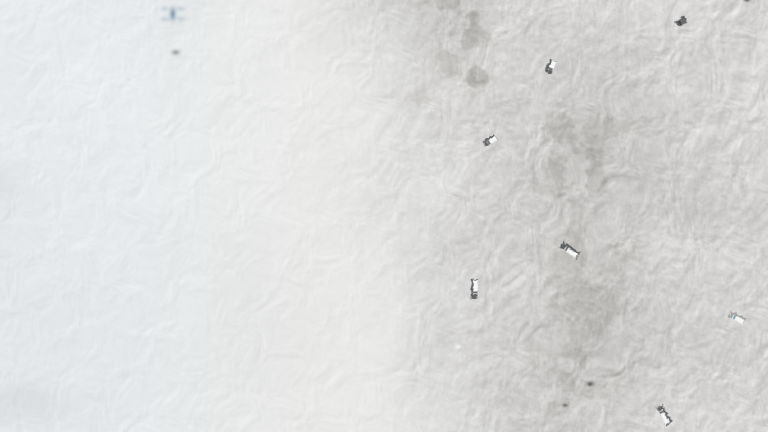
Give the GLSL for this texture, as a Shadertoy shader.

```glsl
// Pale rough ground seen from above: bright smooth crust on the left, grey worn soil on the right.
// Warped value noise is embossed for the relief, thresholded noise gives the damp stains,
// and a loop of rotated boxes adds the small parked objects with their shadows.

float hash(vec2 p) {
    vec3 q = fract(p.xyx * vec3(0.1031, 0.1030, 0.0973));
    q += dot(q, q.yzx + 33.33);
    return fract((q.x + q.y) * q.z);
}

float noise(vec2 p) {
    vec2 i = floor(p), f = fract(p);
    f = f * f * (3.0 - 2.0 * f);
    return mix(mix(hash(i), hash(i + vec2(1, 0)), f.x),
               mix(hash(i + vec2(0, 1)), hash(i + vec2(1, 1)), f.x), f.y);
}

float fbm(vec2 p) {
    float sum = 0.0, amp = 0.53;
    for (int i = 0; i < 4; i++) {
        sum += amp * noise(p);
        p = mat2(1.6, 1.2, -1.2, 1.6) * p + 7.3;
        amp *= 0.5;
    }
    return sum;
}

// Crumpled surface height
float relief(vec2 p) {
    vec2 warp = vec2(noise(p * 19.0), noise(p * 19.0 + 41.0)) - 0.5;
    return fbm((p + warp * 0.05) * vec2(38.0, 32.0));
}

// Soft elliptical spot
float spot(vec2 p, vec2 center, vec2 radius) {
    vec2 d = (p - center) / radius;
    return exp(-dot(d, d));
}

float box(vec2 p, vec2 halfSize) {
    vec2 d = abs(p) - halfSize;
    return length(max(d, 0.0)) + min(max(d.x, d.y), 0.0);
}

float cover(float dist) {
    float edge = 0.8 / iResolution.y + 0.0006;
    return 1.0 - smoothstep(-edge, edge, dist);
}

mat2 turn(float a) {
    return mat2(cos(a), -sin(a), sin(a), cos(a));
}

void mainImage(out vec4 fragColor, in vec2 fragCoord) {
    vec2 p = fragCoord / iResolution.y;
    float broad = fbm(p * 5.0) - 0.5;
    float blotch = fbm(p * 21.0 + 3.0);

    // Bright crust fading into grey soil
    float soil = smoothstep(0.82, 1.3, p.x + 0.19 * p.y + broad * 0.22);
    vec3 col = mix(vec3(0.893, 0.908, 0.916), vec3(0.907, 0.909, 0.902), smoothstep(0.2, 0.8, p.x));
    col = mix(col, vec3(0.825, 0.822, 0.814), soil);
    col += 0.02 * spot(p, vec2(0.3, 0.75), vec2(0.4, 0.35));
    col -= broad * mix(0.03, 0.08, soil);

    // Worn band, side shading and damp stains
    col -= 0.035 * spot(p, vec2(1.36, 0.4), vec2(0.17, 0.5));
    col -= 0.035 * spot(p, vec2(1.7, 0.5), vec2(0.22, 0.05));
    col -= 0.035 * spot(p, vec2(0.0, 0.57), vec2(0.07, 0.05));
    col -= 0.045 * spot(p, vec2(0.05, 0.06), vec2(0.12, 0.05)) * (0.5 + blotch);
    float damp = spot(p, vec2(1.07, 0.94), vec2(0.1, 0.12))
               + 0.8 * spot(p, vec2(1.33, 0.66), vec2(0.11, 0.1))
               + 0.6 * spot(p, vec2(1.37, 0.36), vec2(0.12, 0.22))
               + 0.5 * spot(p, vec2(1.3, 0.12), vec2(0.1, 0.09));
    float stain = damp * smoothstep(0.47, 0.62, blotch);
    stain += 0.9 * smoothstep(0.5, 0.75, spot(p, vec2(1.11, 0.828), vec2(0.04, 0.034)) + (blotch - 0.5));
    stain += 0.4 * spot(p, vec2(0.965, 0.775), vec2(0.022, 0.016));
    col -= stain * vec3(0.095, 0.1, 0.107);
    col -= 0.03 * spot(p, vec2(1.06, 0.95), vec2(0.14, 0.13));

    // Embossed relief, grain and slanted tracks
    float slope = relief(p) - relief(p + vec2(-0.0045, 0.006));
    col += slope * mix(0.075, 0.21, soil);
    col += (fbm(p * 95.0) - 0.5) * mix(0.015, 0.09, soil);
    float across = p.x - 0.353 * p.y;
    float track = noise(vec2(across * 75.0, p.y * 5.0)) - 0.5;
    col += 0.055 * track * smoothstep(0.2, 0.6, p.y) * exp(-pow((across - 1.41) / 0.12, 2.0));

    // Parked objects: position, heading, half length
    vec4 parked[7] = vec4[7](
        vec4(1.579, 0.949, 0.5, 0.012), vec4(1.277, 0.847, 1.15, 0.015),
        vec4(1.137, 0.674, 0.55, 0.015), vec4(1.320, 0.418, -0.6, 0.023),
        vec4(1.100, 0.333, 1.57, 0.022), vec4(1.708, 0.262, -0.45, 0.019),
        vec4(1.537, 0.037, -1.05, 0.023));
    for (int i = 0; i < 7; i++) {
        vec4 o = parked[i];
        vec2 q = turn(-o.z) * (p - o.xy);
        q = vec2(dot(p - o.xy, vec2(cos(o.z), sin(o.z))), dot(p - o.xy, vec2(-sin(o.z), cos(o.z))));
        float ragged = (noise(p * 230.0) - 0.5) * 0.006;
        float shade = cover(box(q - vec2(-0.002, 0.002), vec2(o.w, 0.0075)) + ragged);
        float body = cover(box(q - vec2(0.002, -0.001), vec2(o.w * 0.72, 0.0055)) + ragged * 0.6);
        float glass = cover(box(q + vec2(o.w * 0.45, 0.0), vec2(0.002, 0.005)));
        col = mix(col, vec3(0.23, 0.24, 0.25), shade * (i == 5 ? 0.35 : 0.75));
        col = mix(col, i == 0 ? vec3(0.42) : vec3(0.96, 0.97, 0.97), body);
        col = mix(col, i == 5 ? vec3(0.3, 0.5, 0.53) : vec3(0.2), glass * 0.75);
    }

    // Blurred bluish cross, small dark specks and a pale fleck
    vec2 c = p - vec2(0.4, 0.968);
    float arms = spot(vec2(abs(c.x), abs(c.y)), vec2(0.018, 0.012), vec2(0.012, 0.006));
    col = mix(col, vec3(0.43, 0.55, 0.65), 0.75 * spot(c, vec2(0), vec2(0.007, 0.014)) + 0.22 * arms);
    float specks = 0.4 * spot(p, vec2(0.407, 0.879), vec2(0.009, 0.006))
                 + 0.7 * spot(p, vec2(1.366, 0.111), vec2(0.007, 0.005))
                 + 0.6 * spot(p, vec2(1.308, 0.062), vec2(0.006, 0.004))
                 + 0.7 * spot(p, vec2(1.729, 1.0), vec2(0.007, 0.004));
    col = mix(col, vec3(0.25), specks);
    col = mix(col, vec3(0.97), 0.8 * spot(p, vec2(1.06, 0.197), vec2(0.006, 0.004)));

    fragColor = vec4(clamp(col, 0.0, 1.0), 1.0);
}
```
